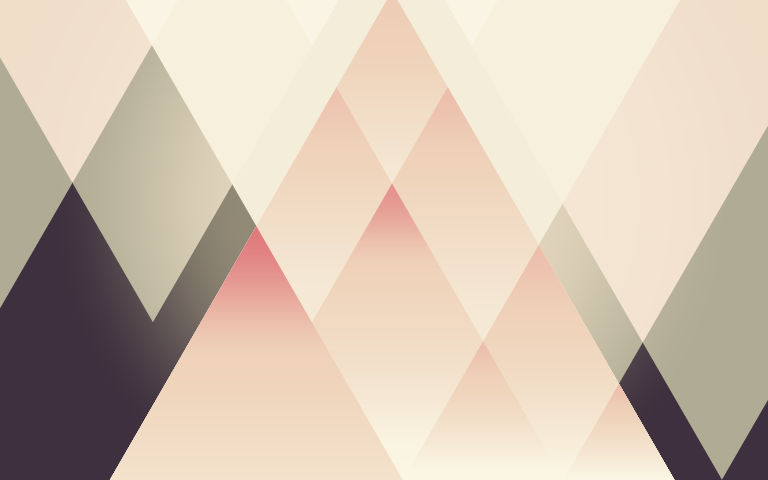
Write a Shadertoy shader that draws this background.

```glsl
// Overlapping 60-degree peaks in cream, sage, plum and rose.
// Every peak is a wedge between one line falling right and one falling left,
// painted back to front; shades fade from the centre or down from each apex.

#define SLOPE 1.732              // steepness of all edges
#define GLOW_CENTRE vec2(0.017, 0.417)
#define TIP_SHARE 0.35           // part of a warm fade used by its tip
#define FAR 9.0                  // an edge outside the canvas

// Crossings of the edge lines with the top, in canvas heights from its middle
const float R1 = -0.869, R2 = -0.538, R3 = -0.204, R4 = 0.028, R5 = 0.127;
const float L1 = -0.429, L2 = -0.094, L3 = 0.006, L4 = 0.2375;
const float L5 = 0.617, L6 = 0.951, L7 = 1.281;

const vec3 IVORY = vec3(0.980, 0.957, 0.893);
const vec3 CREAM = vec3(0.965, 0.940, 0.865);
const vec3 LINEN = vec3(0.957, 0.928, 0.855);
const vec3 SAND  = vec3(0.937, 0.825, 0.728);
const vec3 ROSE  = vec3(0.880, 0.480, 0.490);

// Smooth coverage of the wedge below both lines; p.y runs down from the top
float wedge(vec2 p, float right, float left) {
    float run = p.y / SLOPE;
    float inside = min(right - (p.x - run), p.x + run - left);
    float dist = inside * SLOPE / sqrt(1.0 + SLOPE * SLOPE);
    return clamp(dist * iResolution.y + 0.5, 0.0, 1.0);
}

void paint(inout vec3 col, vec2 p, float right, float left, vec3 shade) {
    col = mix(col, shade, wedge(p, right, left));
}

// Peak that fades from a rosy tip through sand to a pale foot
void warmPeak(inout vec3 col, vec2 p, float right, float left, float heat, float span) {
    float apex = 0.5 * (left - right) * SLOPE;
    float t = clamp((p.y - apex) / span, 0.0, 1.0);
    vec3 foot = mix(vec3(0.960, 0.915, 0.840), vec3(0.980, 0.965, 0.890),
                    smoothstep(0.67, 1.0, p.y));
    vec3 shade = mix(mix(SAND, ROSE, heat), SAND, smoothstep(0.0, TIP_SHARE, t));
    shade = mix(shade, foot, clamp((t - TIP_SHARE) / (1.0 - TIP_SHARE), 0.0, 1.0));
    paint(col, p, right, left, shade);
}

void mainImage(out vec4 fragColor, in vec2 fragCoord) {
    vec2 p = vec2(fragCoord.x - 0.5 * iResolution.x, iResolution.y - fragCoord.y)
           / iResolution.y;

    // Shades that change with distance from the centre
    float r = length(p - GLOW_CENTRE);
    vec3 peach = mix(vec3(0.960, 0.903, 0.832), vec3(0.940, 0.870, 0.790),
                     smoothstep(0.35, 0.85, r));
    vec3 sage = mix(vec3(0.880, 0.830, 0.735), vec3(0.690, 0.670, 0.580),
                    smoothstep(0.29, 0.72, r));
    vec3 plum = mix(vec3(0.570, 0.540, 0.460), vec3(0.242, 0.187, 0.242),
                    smoothstep(0.31, 0.72, r));

    // Pale sky
    vec3 col = IVORY;
    paint(col, p, R3, L1, CREAM);
    paint(col, p, FAR, L4, CREAM);
    paint(col, p, R5, L2, LINEN);
    paint(col, p, FAR, L5, peach);
    paint(col, p, R2, -FAR, peach);

    // Left flank
    paint(col, p, R1, -FAR, sage);
    paint(col, p, R2, L1, sage);
    paint(col, p, R1, L1, plum);
    paint(col, p, R2, L2, plum);

    // Right flank
    paint(col, p, R5, L5, sage);
    paint(col, p, FAR, L6, sage);
    paint(col, p, R5, L6, plum);
    paint(col, p, FAR, L7, plum);

    // Warm peaks, back to front
    warmPeak(col, p, R4, L3, 0.08, 0.40);
    warmPeak(col, p, R3, L3, 0.18, 0.42);
    warmPeak(col, p, R4, L4, 0.23, 0.48);
    warmPeak(col, p, R3, L4, 0.72, 0.54);
    warmPeak(col, p, R4, L5, 0.23, 0.48);
    warmPeak(col, p, R3, L5, 0.23, 0.27);
    warmPeak(col, p, R4, L6, 0.23, 0.20);
    warmPeak(col, p, R2, L3, 1.00, 0.83);

    fragColor = vec4(col, 1.0);
}
```
